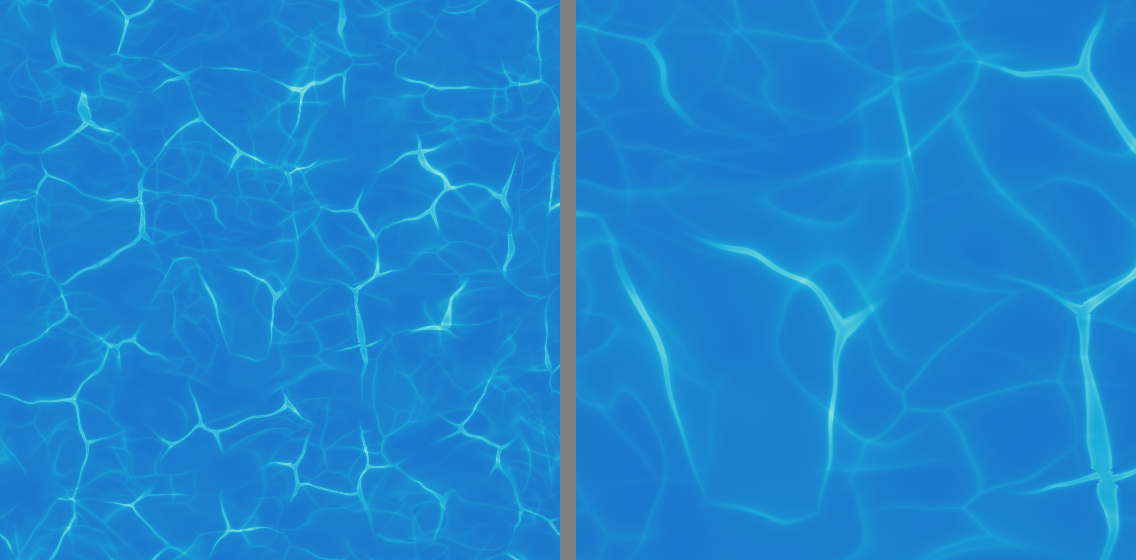
Left, the full canvas; right, a detail of the centre.
Write a Shadertoy shader that draws this texture.

```glsl
const vec3 DEEP = vec3(0.10, 0.468, 0.797);
const vec3 TEAL = vec3(0.105, 0.67, 0.85);
const vec3 PALE = vec3(0.50, 0.88, 0.87);

// Integer hash of a lattice cell, wrapped to the period
vec2 hash2(vec2 cell, vec2 period, uint seed) {
    uvec2 v = uvec2(mod(cell + 0.5, period)) + uvec2(seed * 97u, seed * 57u);
    v = v * 1664525u + 1013904223u;
    for (int i = 0; i < 2; i++) {
        v.x += v.y * 1664525u;
        v.y += v.x * 1664525u;
        v ^= v >> 16u;
    }
    return vec2(v & 0xffffu) / 65535.0;
}

float cornerSlope(vec2 cell, vec2 corner, vec2 f, vec2 period, uint seed) {
    return dot(hash2(cell + corner, period, seed) * 2.0 - 1.0, f - corner);
}

// Tiling gradient noise, roughly -1 to 1
float noise(vec2 uv, vec2 period, uint seed) {
    vec2 p = uv * period, cell = floor(p), f = p - cell;
    vec2 u = f * f * f * (f * (f * 6.0 - 15.0) + 10.0);
    float low = mix(cornerSlope(cell, vec2(0, 0), f, period, seed),
                    cornerSlope(cell, vec2(1, 0), f, period, seed), u.x);
    float high = mix(cornerSlope(cell, vec2(0, 1), f, period, seed),
                     cornerSlope(cell, vec2(1, 1), f, period, seed), u.x);
    return 1.5 * mix(low, high, u.y);
}

vec2 warp(vec2 uv, float period, float amount, uint seed) {
    return uv + amount * vec2(noise(uv, vec2(period), seed),
                              noise(uv, vec2(period), seed + 1u));
}

vec2 cellPoint(vec2 cell, vec2 period, uint seed) {
    return cell + 0.1 + 0.8 * hash2(cell, period, seed);
}

// Voronoi web: nearest border, second border, sideways part of border normal
vec3 web(vec2 uv, vec2 period, uint seed) {
    vec2 p = uv * period, home = floor(p), toNearest = vec2(0.0);
    float best = 1e3;
    for (int k = 0; k < 9; k++) {
        vec2 cell = floor(p) + vec2(k % 3 - 1, k / 3 - 1);
        vec2 r = cellPoint(cell, period, seed) - p;
        if (dot(r, r) < best) {
            best = dot(r, r);
            toNearest = r;
            home = cell;
        }
    }
    vec3 border = vec3(1e3, 1e3, 0.0);
    for (int k = 0; k < 25; k++) {
        if (k == 12) continue;
        vec2 cell = home + vec2(k % 5 - 2, k / 5 - 2);
        vec2 r = cellPoint(cell, period, seed) - p;
        vec2 normal = normalize(r - toNearest);
        float d = dot(0.5 * (r + toNearest), normal);
        if (d < border.x) border = vec3(d, border.x, abs(normal.x));
        else border.y = min(border.y, d);
    }
    return border;
}

// Folded veils: a crisp bright front with a soft trailing side, in patches
float veils(vec2 uv, vec2 period, uint seed) {
    float patches = smoothstep(-0.05, 0.55, noise(uv, vec2(7.0), seed + 1u));
    float fold = noise(uv, period, seed);
    float trail = 0.6 * exp(-22.0 * abs(fold)) + 0.4 * exp(-6.0 * abs(fold));
    return patches * (fold > 0.0 ? trail : exp(32.0 * fold));
}

// Bright caustic ribbons that taper, swell at nodes and have lit rims
float ribbons(vec2 uv, float cells, float pixel, uint seed) {
    vec3 border = web(uv, vec2(cells), seed);
    float strength = smoothstep(-0.35, 0.35, noise(uv, vec2(10.0), seed + 1u));
    float swell = smoothstep(0.0, 0.5, noise(uv, vec2(13.0), seed + 2u));
    float width = strength * (0.009 + 0.04 * swell * border.z * border.z
                              + 0.024 * exp(-16.0 * border.y));
    float soft = max(pixel * cells, 0.01);
    float body = 1.0 - smoothstep(width - soft, width + soft, border.x);
    body *= 0.85 + 0.4 * noise(uv, vec2(50.0), seed + 3u);
    float rim = exp(-abs(border.x - width) / 0.013);
    return strength * (0.42 * body + 0.36 * rim + 0.15 * exp(-border.x / 0.085));
}

// Faint secondary lines with a hazy fringe
float threads(vec2 uv, vec2 cells, uint seed) {
    float strength = smoothstep(-0.15, 0.5, noise(uv, vec2(8.0), seed + 1u));
    float d = web(uv, cells, seed).x;
    return strength * (0.75 * exp(-d / 0.025) + 0.25 * exp(-d / 0.1));
}

void mainImage(out vec4 fragColor, in vec2 fragCoord) {
    vec2 uv = fragCoord / iResolution.xy;
    float pixel = 1.0 / min(iResolution.x, iResolution.y);
    // Bent coordinates make the straight webs flow
    vec2 bent = warp(warp(uv, 5.0, 0.04, 11u), 14.0, 0.014, 21u);
    bent = warp(bent, 34.0, 0.004, 25u);
    vec2 swirled = warp(warp(uv, 5.0, 0.06, 31u), 13.0, 0.024, 41u);
    // Soft variation of the water body
    float cloud = 0.6 * noise(swirled, vec2(5.0, 6.0), 51u)
                + 0.4 * noise(swirled, vec2(12.0, 15.0), 53u)
                + 0.3 * noise(swirled, vec2(27.0, 38.0), 55u);
    float light = 0.11 * smoothstep(-0.35, 0.65, cloud);
    // Layers of refracted light
    light += ribbons(bent, 8.0, pixel, 61u);
    light += 0.36 * threads(swirled, vec2(9.0, 11.0), 71u);
    light += 0.26 * threads(bent, vec2(14.0, 18.0), 75u);
    light += 0.26 * veils(swirled, vec2(6.0, 10.0), 81u);
    light += 0.26 * veils(bent, vec2(9.0, 15.0), 91u);
    light += 0.20 * veils(swirled, vec2(14.0, 22.0), 101u);
    vec3 color = mix(DEEP, TEAL, clamp(2.0 * light, 0.0, 1.0));
    color = mix(color, PALE, clamp(2.0 * light - 1.0, 0.0, 1.0));
    fragColor = vec4(color, 1.0);
}
```
